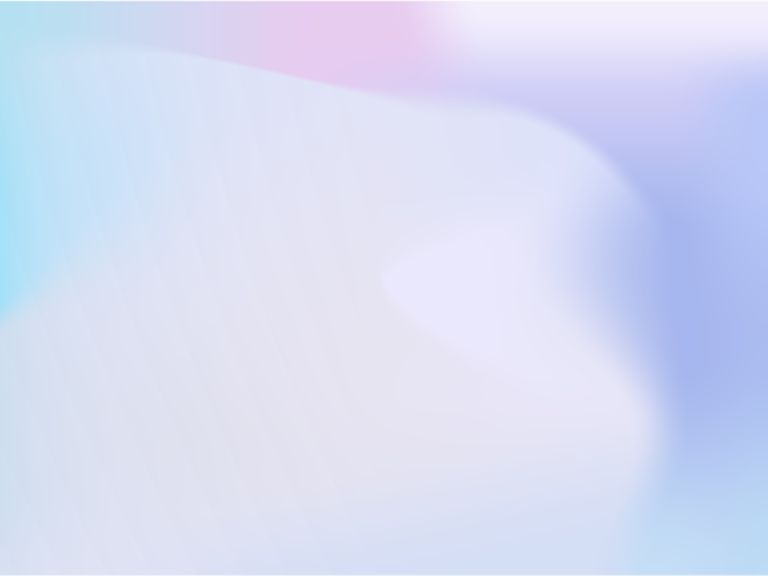
Give the GLSL for this background, as a Shadertoy shader.

```glsl
// Soft pastel backdrop: a pale curved sheet lying over a pink, white and periwinkle glow.

// Back layer colours
const vec3 MIST_CYAN  = vec3(0.71, 0.88, 0.945);
const vec3 LILAC      = vec3(0.83, 0.84, 0.945);
const vec3 PINK       = vec3(0.905, 0.80, 0.94);
const vec3 WHITE_GLOW = vec3(0.95, 0.935, 0.99);
const vec3 VIOLET     = vec3(0.82, 0.81, 0.965);
const vec3 PERIWINKLE = vec3(0.645, 0.71, 0.93);
const vec3 SKY        = vec3(0.72, 0.78, 0.97);
const vec3 AQUA       = vec3(0.77, 0.87, 0.96);

// Sheet colours
const vec3 PEARL      = vec3(0.893, 0.893, 0.958);
const vec3 WARM_GREY  = vec3(0.882, 0.88, 0.932);
const vec3 CREAM      = vec3(0.91, 0.895, 0.945);
const vec3 ICE        = vec3(0.865, 0.885, 0.98);
const vec3 LAVENDER   = vec3(0.92, 0.91, 0.988);
const vec3 PALE_BLUE  = vec3(0.83, 0.87, 0.962);
const vec3 CYAN       = vec3(0.64, 0.88, 0.975);
const vec3 CLEAR_BLUE = vec3(0.81, 0.885, 0.985);
const vec3 MIST_BLUE  = vec3(0.79, 0.865, 0.935);

// Layout, as fractions of the canvas with y measured down from the top
const float SHEET_TOP   = 0.079;
const float SHEET_DROP  = 0.10;
const float BEND_START  = 0.60;
const float CYAN_REACH  = 0.11;
const float CYAN_END    = 0.555;
const vec2  BULGE_TIP   = vec2(0.495, 0.48);
const float BULGE_CURVE = 5.0;
const float FOLD_COUNT  = 17.0;
const float FOLD_TONE   = 0.006;
const float TRIM_WIDTH  = 0.0022;

// Round glow that falls from 1 at its centre
float glow(vec2 p, vec2 centre, vec2 radius) {
    vec2 d = (p - centre) / radius;
    return exp(-dot(d, d));
}

// Upper rim of the sheet: a gentle slope, then a steep bend at the right
float sheetRim(float x) {
    float b = max(x - BEND_START, 0.0);
    return SHEET_TOP + SHEET_DROP * smoothstep(0.12, 0.62, x)
         + b * b * (2.3 + 12.0 * b * b);
}

vec3 backLayer(vec2 p) {
    // Right side: white to violet to blue to aqua, going down
    vec3 right = mix(WHITE_GLOW, VIOLET, smoothstep(0.01, 0.18, p.y));
    right = mix(right, PERIWINKLE, smoothstep(0.12, 0.42, p.y));
    right = mix(right, AQUA, smoothstep(0.62, 1.0, p.y));

    // Bright blue along the right border
    float border = smoothstep(0.86, 1.0, p.x) * smoothstep(0.06, 0.20, p.y);
    right = mix(right, SKY, border * (1.0 - 0.7 * smoothstep(0.25, 0.6, p.y)));
    right = mix(right, MIST_CYAN, 0.4 * glow(p, vec2(1.0), vec2(0.05, 0.25)));

    // Upper left: cyan to lilac to pink
    vec3 left = mix(MIST_CYAN, LILAC, smoothstep(0.0, 0.27, p.x));
    left = mix(left, PINK, smoothstep(0.2, 0.42, p.x));
    left = mix(left, VIOLET, 0.7 * smoothstep(0.06, 0.18, p.y) * smoothstep(0.35, 0.6, p.x));
    return mix(left, right, smoothstep(0.52, 0.64, p.x + 0.2 * (0.08 - p.y)));
}

vec3 sheetLayer(vec2 p) {
    // Broad tints
    vec3 col = mix(PEARL, WARM_GREY, 0.9 * glow(p, vec2(0.32, 0.75), vec2(0.30, 0.17)));
    col = mix(col, CREAM, 0.8 * glow(p, vec2(0.49, 0.63), vec2(0.18, 0.20)));
    col = mix(col, ICE, smoothstep(0.45, 0.76, p.x) * (1.0 - smoothstep(0.30, 0.68, p.y)));
    col = mix(col, ICE, 0.6 * glow(p, vec2(0.24, 0.13), vec2(0.28, 0.16)));
    col = mix(col, CLEAR_BLUE, 0.6 * glow(p, vec2(0.14, 0.28), vec2(0.10, 0.18)));

    // Lavender bulge: curved lower edge, diffuse top
    float offset = p.y - BULGE_TIP.y;
    float inside = p.x - BULGE_TIP.x - BULGE_CURVE * offset * offset;
    float softness = 0.008 + 0.4 * max(offset, 0.0) + 1.6 * max(-offset, 0.0);
    float bulge = smoothstep(-0.4 * softness, softness, inside);
    bulge *= smoothstep(0.18, 0.46, p.y) * (1.0 - smoothstep(0.60, 0.82, p.x));
    col = mix(col, LAVENDER, bulge);
    col = mix(col, LAVENDER, 0.5 * glow(p, vec2(0.74, 0.68), vec2(0.20, 0.09)));

    // Blue band across the bottom
    float band = p.y - (1.0 - 0.29 * p.x);
    col = mix(col, PALE_BLUE, smoothstep(-0.07, 0.18, band) * smoothstep(0.0, 0.4, p.x));

    // Cool light from the left, cut by a slanted soft edge
    float cut = p.y - (CYAN_END - 0.9 * p.x);
    float cutWidth = 0.025 + 0.6 * p.x;
    float below = smoothstep(-cutWidth, cutWidth, cut);
    float falloff = exp(-p.x / CYAN_REACH);
    vec3 cool = mix(mix(MIST_CYAN, CYAN, smoothstep(0.05, 0.4, p.y)), MIST_BLUE, below);
    float lowFade = 1.0 - 0.35 * smoothstep(0.85, 1.0, p.y);
    col = mix(col, cool, falloff * mix(1.0, 0.85, below) * lowFade);

    // Faint steep folds, each shaded across its width
    float fold = fract((p.x - 0.14 * p.y - 0.12 * p.y * p.y) * FOLD_COUNT);
    float ramp = fold - smoothstep(0.93, 1.0, fold) - 0.47;
    return col + FOLD_TONE * ramp * (1.0 - smoothstep(0.42, 0.52, p.x));
}

// Coverage of the sheet: crisp rim at the left, long fade at the right
float sheetMask(vec2 p) {
    const float STEP = 0.002;
    float slope = (sheetRim(p.x + STEP) - sheetRim(p.x - STEP)) / (2.0 * STEP);
    float rimDistance = (p.y - sheetRim(p.x)) / sqrt(1.0 + slope * slope);
    float blur = 0.005 + 0.028 * glow(p, vec2(0.59, 0.17), vec2(0.09, 0.3))
               + 0.012 * smoothstep(0.6, 0.8, p.x)
               + 0.04 * (1.0 - smoothstep(0.0, 0.27, p.x));
    float rim = smoothstep(-blur, blur, rimDistance);

    float shift = 0.05 * smoothstep(0.75, 1.0, p.y);
    float fadeStart = mix(0.73, 0.67, smoothstep(0.25, 0.42, p.y));
    fadeStart = mix(fadeStart, 0.82, smoothstep(0.45, 0.75, p.y)) - shift;
    float fadeEnd = mix(0.94, 0.90, smoothstep(0.25, 0.5, p.y)) - shift;
    return rim * (1.0 - smoothstep(fadeStart, fadeEnd, p.x));
}

void mainImage(out vec4 fragColor, in vec2 fragCoord) {
    vec2 p = fragCoord / iResolution.xy;
    p.y = 1.0 - p.y;
    vec3 col = mix(backLayer(p), sheetLayer(p), sheetMask(p));

    // Thin pale trim on the top and bottom borders
    float trim = 0.8 * (1.0 - smoothstep(0.5 * TRIM_WIDTH, 1.5 * TRIM_WIDTH, p.y))
               + 0.5 * (1.0 - smoothstep(0.5 * TRIM_WIDTH, 1.5 * TRIM_WIDTH, 1.0 - p.y));
    fragColor = vec4(mix(col, vec3(1.0), trim), 1.0);
}
```
